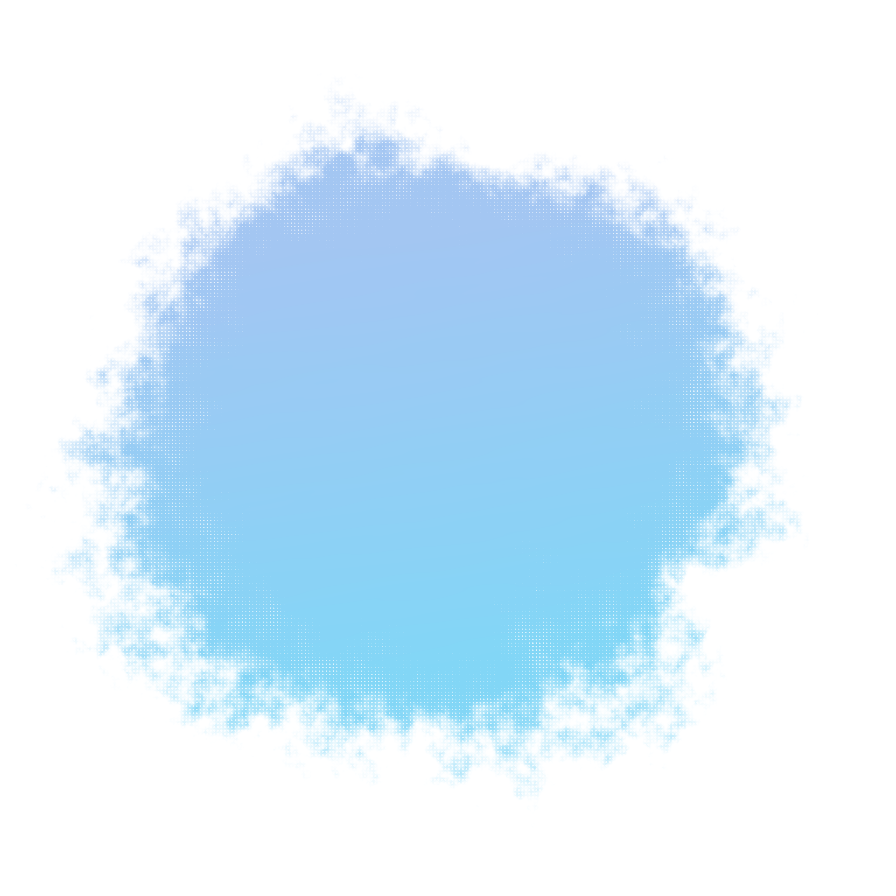
Give the GLSL for this background, as a Shadertoy shader.

```glsl
// A soft blue watercolour blot on white paper, violet above and cyan below.
// A polar outline built from angular lobes sets a solid core and a frayed rim;
// fractal noise thins the rim and a fine halftone screen perforates it.

const vec3 PAPER  = vec3(1.0);
const vec3 VIOLET = vec3(0.64, 0.775, 0.95);
const vec3 CYAN   = vec3(0.51, 0.84, 0.966);
const vec2 CENTRE = vec2(0.488, 0.499);
const float SCREEN_LINES = 256.0;
const float TAU = 6.2831853;

float hash(vec2 p) {
    vec3 q = fract(vec3(p.xyx) * 0.1031);
    q += dot(q, q.yzx + 33.33);
    return fract((q.x + q.y) * q.z);
}

float valueNoise(vec2 p) {
    vec2 i = floor(p), f = fract(p);
    f = f * f * (3.0 - 2.0 * f);
    float low  = mix(hash(i), hash(i + vec2(1, 0)), f.x);
    float high = mix(hash(i + vec2(0, 1)), hash(i + vec2(1, 1)), f.x);
    return mix(low, high, f.y);
}

float fbm(vec2 p) {
    float sum = 0.0, amplitude = 0.5;
    for (int i = 0; i < 4; i++) {
        sum += amplitude * valueNoise(p);
        p = mat2(1.6, 1.2, -1.2, 1.6) * p + 7.3;
        amplitude *= 0.56;
    }
    return sum / 1.025;
}

// Smooth bulge around one direction; angles in degrees
float lobe(float angle, float middle, float width, float height) {
    float d = (mod(angle - middle + 180.0, 360.0) - 180.0) / width;
    return height * exp(-d * d);
}

// Outer reach of the frayed rim
float rimRadius(float angle) {
    return 0.385
        + lobe(angle,  18.0, 32.0,  0.016)
        + lobe(angle,  77.0, 18.0, -0.055)
        + lobe(angle, 107.0,  8.0,  0.012)
        + lobe(angle, 207.0, 24.0,  0.048)
        + lobe(angle, 243.0,  8.0, -0.025)
        + lobe(angle, 265.0,  9.0, -0.050)
        + lobe(angle, 311.0,  9.0,  0.022)
        + lobe(angle, 332.0,  7.0, -0.074);
}

// Radius where the solid core ends
float coreRadius(float angle) {
    return 0.255
        + lobe(angle,  50.0, 25.0,  0.025)
        + lobe(angle, 135.0, 28.0,  0.030)
        + lobe(angle, 255.0, 25.0, -0.015)
        + lobe(angle, 306.0, 17.0, -0.060);
}

// Round holes on a square screen, growing with density
float halftone(vec2 uv, float density, float softness) {
    vec2 wave = cos(TAU * (uv * SCREEN_LINES - 0.25));
    float height = 0.5 + 0.25 * (wave.x + wave.y);
    return smoothstep(0.0, 2.0 * softness, height - 1.0 + density);
}

// Tilted vertical gradient with faint brush streaks
vec3 washColour(vec2 uv) {
    float level = uv.y - 0.17 * (uv.x - 0.5);
    float streak = fbm(vec2(uv.x * 4.0, level * 26.0)) - 0.5;
    float blend = clamp((level - 0.26) / 0.49 + 0.1 * streak, 0.0, 1.0);
    return mix(CYAN, VIOLET, blend);
}

void mainImage(out vec4 fragColor, in vec2 fragCoord) {
    vec2 uv = fragCoord / iResolution.xy;
    vec2 p = uv - CENTRE;
    float angle = degrees(atan(p.y, p.x));

    // Progress across the rim: 0 at the core, 1 at the outer reach
    float core = coreRadius(angle);
    float rim = (length(p) - core) / (rimRadius(angle) - core);

    // Paint thins outward; the tearing only starts inside the rim
    float cloud = fbm(uv * 24.0 + 3.0) - 0.5;
    float grain = fbm(uv * 62.0 + 19.0) - 0.5;
    float tear = (0.65 * cloud + 0.75 * grain) * smoothstep(0.0, 0.6, rim);
    float cover = smoothstep(0.0, 0.75, 1.05 - rim + tear);

    // Perforation, patchy near the core and denser outward
    float density = clamp(0.08 + 0.5 * rim - 0.4 * cloud - 0.35 * grain, 0.0, 0.5);
    float softness = clamp(128.0 / iResolution.y, 0.04, 0.5);
    float holes = halftone(uv, density, softness);

    float paint = cover * (1.0 - 0.75 * holes);
    fragColor = vec4(mix(PAPER, washColour(uv), paint), 1.0);
}
```
